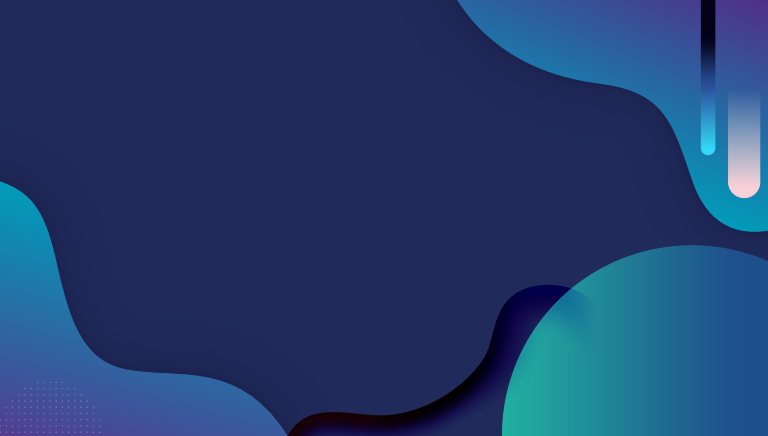
Write a WebGL 1 fragment shader that draws this background.

```glsl
precision highp float;
// Navy backdrop with wavy gradient blobs in two corners, a teal disc, an inky
// wave, two rounded bars and a dotted disc. Blob outlines are Bezier chains
// turned into signed distances; lengths are fractions of the canvas width.

uniform vec2 u_resolution;

const vec2 FAR_OUTSIDE = vec2(10.0, 1.0);
const vec3 NAVY = vec3(0.124, 0.168, 0.357);
const vec3 SHADOW = vec3(0.09, 0.10, 0.27);
const vec3 CYAN = vec3(0.0, 0.61, 0.73);
const vec3 PURPLE = vec3(0.32, 0.18, 0.53);
const vec3 VIOLET = vec3(0.32, 0.24, 0.56);

// Coverage of a shape from its signed distance.
float cover(float d, float pixel) {
  return 1.0 - smoothstep(-0.6 * pixel, 0.6 * pixel, d);
}

float segmentDistance(vec2 p, vec2 a, vec2 b) {
  vec2 ab = b - a;
  return length(p - a - ab * clamp(dot(p - a, ab) / dot(ab, ab), 0.0, 1.0));
}

vec2 bezierPoint(vec2 a, vec2 b, vec2 c, vec2 d, float t) {
  float s = 1.0 - t;
  return s * s * (s * a + 3.0 * t * b) + t * t * (3.0 * s * c + t * d);
}

// Adds a curve to an outline: x is the least distance, y the side, which
// flips for each crossing above the point (negative means under the curve).
vec2 addCurve(vec2 outline, vec2 p, vec2 a, vec2 b, vec2 c, vec2 d) {
  vec2 last = a;
  for (int i = 1; i <= 16; i++) {
    vec2 next = bezierPoint(a, b, c, d, float(i) / 16.0);
    outline.x = min(outline.x, segmentDistance(p, last, next));
    if ((last.x <= p.x) != (next.x <= p.x)) {
      float t = (p.x - last.x) / (next.x - last.x);
      if (mix(last.y, next.y, t) > p.y) outline.y = -outline.y;
    }
    last = next;
  }
  return outline;
}

// Top right blob, with y measured down from the top edge.
float topBlob(vec2 p) {
  vec2 o = addCurve(FAR_OUTSIDE, p, vec2(0.592, -0.005), vec2(0.628, 0.055), vec2(0.690, 0.098), vec2(0.781, 0.109));
  o = addCurve(o, p, vec2(0.781, 0.109), vec2(0.866, 0.120), vec2(0.875, 0.159), vec2(0.901, 0.234));
  o = addCurve(o, p, vec2(0.901, 0.234), vec2(0.919, 0.289), vec2(0.957, 0.313), vec2(1.016, 0.297));
  return o.x * o.y;
}

float bottomBlob(vec2 p) {
  vec2 o = addCurve(FAR_OUTSIDE, p, vec2(-0.010, 0.335), vec2(0.039, 0.320), vec2(0.057, 0.299), vec2(0.073, 0.229));
  o = addCurve(o, p, vec2(0.073, 0.229), vec2(0.089, 0.159), vec2(0.104, 0.099), vec2(0.163, 0.087));
  o = addCurve(o, p, vec2(0.163, 0.087), vec2(0.234, 0.073), vec2(0.313, 0.102), vec2(0.378, -0.005));
  return o.x * o.y;
}

float inkWave(vec2 p) {
  vec2 o = addCurve(FAR_OUTSIDE, p, vec2(0.370, -0.008), vec2(0.393, 0.043), vec2(0.436, 0.031), vec2(0.488, 0.027));
  o = addCurve(o, p, vec2(0.488, 0.027), vec2(0.553, 0.023), vec2(0.617, 0.072), vec2(0.634, 0.109));
  o = addCurve(o, p, vec2(0.634, 0.109), vec2(0.647, 0.138), vec2(0.642, 0.195), vec2(0.713, 0.197));
  o = addCurve(o, p, vec2(0.713, 0.197), vec2(0.745, 0.197), vec2(0.768, 0.182), vec2(0.789, 0.164));
  return o.x * o.y;
}

vec3 castShadow(vec3 color, float d) {
  return mix(color, SHADOW, 0.5 * exp(-max(d, 0.0) / 0.022));
}

// Dots on a square grid, kept within a disc.
float dotGrid(vec2 p, float spacing, float radius, float pixel) {
  vec2 cell = floor(p / spacing + 0.5);
  float inside = step(length(cell * spacing), radius);
  return inside * cover(length(p - cell * spacing) - 0.1 * spacing, pixel);
}

void main() {
  float pixel = 1.0 / u_resolution.x;
  vec2 p = gl_FragCoord.xy * pixel;
  vec2 q = vec2(p.x, u_resolution.y * pixel - p.y);

  // Backdrop and soft shadows
  float top = topBlob(q);
  float bottom = bottomBlob(p);
  vec3 color = castShadow(castShadow(NAVY, top), bottom);

  // Inky wave, dark at its rim and fading inward
  float ink = inkWave(p);
  float depth = max(-ink, 0.0);
  float toBlue = smoothstep(0.60, 0.70, p.x);
  vec3 rim = mix(vec3(0.09, 0.0, 0.02), vec3(0.0), smoothstep(0.45, 0.58, p.x));
  rim = mix(rim, vec3(0.0, 0.0, 0.29), toBlue);
  vec3 inkColor = mix(rim, vec3(0.06, 0.01, 0.28), smoothstep(0.004, 0.03, depth));
  float inkAlpha = cover(ink, pixel) * (1.0 - smoothstep(0.014, mix(0.045, 0.07, toBlue), depth));
  color = mix(color, inkColor, inkAlpha);

  // Teal disc with a faint blue smear where the wave runs over it
  vec3 teal = mix(vec3(0.13, 0.69, 0.63), vec3(0.12, 0.31, 0.545), smoothstep(0.62, 1.0, p.x) * 0.4 + clamp((p.x - 0.655) / 0.3, 0.0, 1.0) * 0.6);
  float smear = inkAlpha * (1.0 - smoothstep(0.735, 0.785, p.x));
  teal = mix(teal, vec3(0.05, 0.38, 0.60), 0.7 * smear);
  color = mix(color, teal, cover(length(p - vec2(0.901, 0.001)) - 0.2474, pixel));

  // Corner blobs
  float topMix = clamp((q.y + 0.4 * (1.0 - q.x)) / 0.316, 0.0, 1.0);
  color = mix(color, mix(PURPLE, CYAN, topMix), cover(top, pixel));
  float bottomMix = clamp((p.y + 0.27 * p.x) / 0.33, 0.0, 1.0);
  color = mix(color, mix(VIOLET, CYAN, bottomMix), cover(bottom, pixel));

  // Rounded bars hanging in the top right corner
  vec3 barColor = mix(vec3(0.01, 0.0, 0.09), vec3(0.17, 0.33, 0.62), smoothstep(0.04, 0.125, q.y));
  barColor = mix(barColor, vec3(0.20, 0.85, 0.97), clamp((q.y - 0.115) / 0.08, 0.0, 1.0));
  float darkBar = segmentDistance(q, vec2(0.922, -0.1), vec2(0.922, 0.1925)) - 0.0095;
  color = mix(color, barColor, cover(darkBar, pixel));
  float pinkBar = segmentDistance(q, vec2(0.969, 0.0), vec2(0.969, 0.237)) - 0.021;
  float pinkFade = clamp((q.y - 0.117) / 0.125, 0.0, 1.0);
  color = mix(color, vec3(0.97, 0.81, 0.84), pinkFade * cover(pinkBar, pixel));

  // Dotted disc in the lower left corner
  color = mix(color, vec3(0.65, 0.58, 0.82), 0.6 * dotGrid(p - vec2(0.065, 0.005), 0.0081, 0.068, pixel));

  gl_FragColor = vec4(color, 1.0);
}
```
